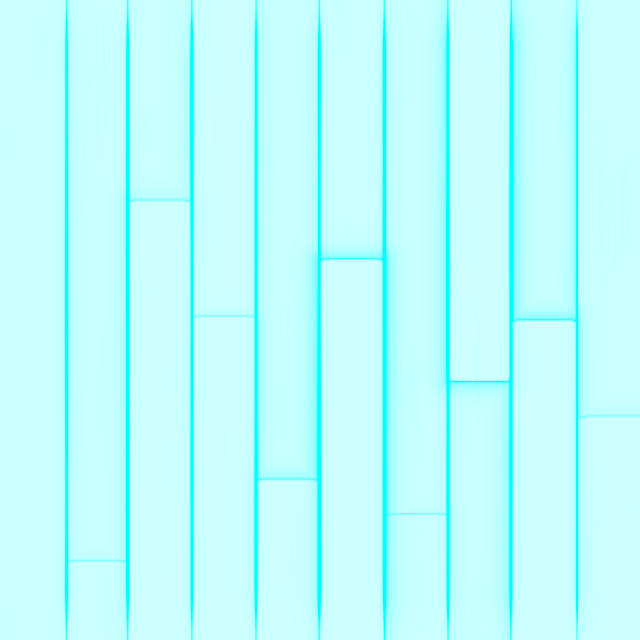
This texture map is drawn by a three.js fragment shader. Its source:

```glsl
// Ten upright pale cyan planks with staggered end joints, dark seams and soft contact shadows.
varying vec2 vUv;

const float PLANKS = 10.0;

// Per plank: left edge, joint height, level of upper board, level of lower board.
vec4 plank(float i) {
  if (i < 0.5) return vec4(-0.1, -0.5, 0.50, 0.50);
  if (i < 1.5) return vec4(0.1040, 0.124, 0.42, 0.48);
  if (i < 2.5) return vec4(0.1995, 0.687, 0.42, 0.58);
  if (i < 3.5) return vec4(0.2998, 0.506, 0.52, 0.60);
  if (i < 4.5) return vec4(0.4000, 0.251, 0.36, 0.66);
  if (i < 5.5) return vec4(0.4990, 0.595, 0.46, 0.90);
  if (i < 6.5) return vec4(0.6005, 0.197, 0.38, 0.44);
  if (i < 7.5) return vec4(0.7000, 0.404, 0.78, 0.34);
  if (i < 8.5) return vec4(0.7985, 0.500, 0.26, 0.68);
  if (i < 9.5) return vec4(0.9015, 0.350, 0.46, 0.56);
  return vec4(1.1, -0.5, 0.50, 0.50);
}

vec2 gradient(vec2 cell) {
  float a = 6.2832 * fract(sin(dot(cell, vec2(127.1, 311.7))) * 4375.85);
  return vec2(cos(a), sin(a));
}

float gradientNoise(vec2 p) {
  vec2 i = floor(p), f = fract(p);
  vec2 u = f * f * f * (f * (f * 6.0 - 15.0) + 10.0);
  vec2 e = vec2(1.0, 0.0);
  float low = mix(dot(gradient(i), f), dot(gradient(i + e), f - e), u.x);
  float high = mix(dot(gradient(i + e.yx), f - e.yx), dot(gradient(i + 1.0), f - 1.0), u.x);
  return mix(low, high, u.y);
}

float boxDistance(vec2 p, vec2 lo, vec2 hi) {
  return length(max(max(lo - p, p - hi), 0.0));
}

float line(float d, float width) {
  return exp(-d * d / (width * width));
}

// Joint height, rounded off at the corners of the prouder board.
float jointHeight(float x, vec4 board, float right) {
  float u = abs(2.0 * (x - board.x) / (right - board.x) - 1.0);
  return board.y - 0.005 * sign(board.w - board.z) * pow(min(u, 1.0), 14.0);
}

// Shadow cast on a point at the given level by one raised board.
float contactShadow(vec2 p, vec2 lo, vec2 hi, float rise) {
  return 0.95 * max(rise, 0.0) * exp(-boxDistance(p, lo, hi) / 0.011);
}

// Shadow from both boards of one plank.
float plankShadow(vec2 p, float i, float level) {
  vec4 b = plank(i);
  float right = plank(i + 1.0).x;
  float upper = contactShadow(p, vec2(b.x, b.y), vec2(right, 2.0), b.z - level);
  float lower = contactShadow(p, vec2(b.x, -1.0), vec2(right, b.y), b.w - level);
  return max(upper, lower);
}

// Long seam: a solid core with a faint halo, its width wandering along the plank.
float seam(float d, float id, float y, float fade) {
  float wander = gradientNoise(vec2(id * 7.3, y * 3.0 + id));
  float width = (0.0024 + 0.0010 * wander) * mix(0.6, 1.0, fade);
  width *= id > PLANKS - 1.5 ? 0.72 : 1.0;
  float core = 1.25 * line(d, width) + 0.16 * exp(-d / 0.005);
  return core * mix(0.45, 1.0, fade);
}

// Fine streaks drawn out along the plank.
float grain(vec2 p, float id) {
  float streak = gradientNoise(vec2(p.x * 170.0 + p.y * 2.0, p.y * 3.5 + id * 9.0));
  float patches = gradientNoise(vec2(p.x * 25.0, p.y * 4.0 + id * 5.0));
  return max(streak, 0.0) * smoothstep(-0.1, 0.4, patches);
}

void main() {
  vec2 p = vUv;

  // Plank and board under this point.
  float id = 0.0;
  for (int k = 1; k < 10; k++) id += step(plank(float(k)).x, p.x);
  vec4 board = plank(id);
  float right = plank(id + 1.0).x;
  float joint = jointHeight(p.x, board, right);
  float level = p.y > joint ? board.z : board.w;

  // Soft shadows from this plank and its neighbours.
  float shadow = 0.0;
  for (int k = -1; k <= 1; k++) {
    float neighbour = clamp(id + float(k), 0.0, PLANKS - 1.0);
    shadow = max(shadow, plankShadow(p, neighbour, level));
  }

  // Seams thin out toward the top and bottom.
  float fade = smoothstep(0.0, 0.08, min(p.y, 1.0 - p.y));
  float seams = max(seam(p.x - board.x, id, p.y, fade),
                    seam(right - p.x, id + 1.0, p.y, fade));
  float endLine = (0.28 + 0.45 * abs(board.z - board.w)) * line(p.y - joint, 0.0017);

  // Darkness only removes red from the pale base.
  float dark = seams + endLine * (1.0 - min(seams, 1.0)) + shadow * mix(0.5, 1.0, fade);
  dark += 0.035 * (1.0 - level) * step(level, 0.5) + 0.06 * grain(p, id);
  gl_FragColor = vec4(0.805 * (1.0 - clamp(dark, 0.0, 1.0)), 1.0, 1.0, 1.0);
}
```
